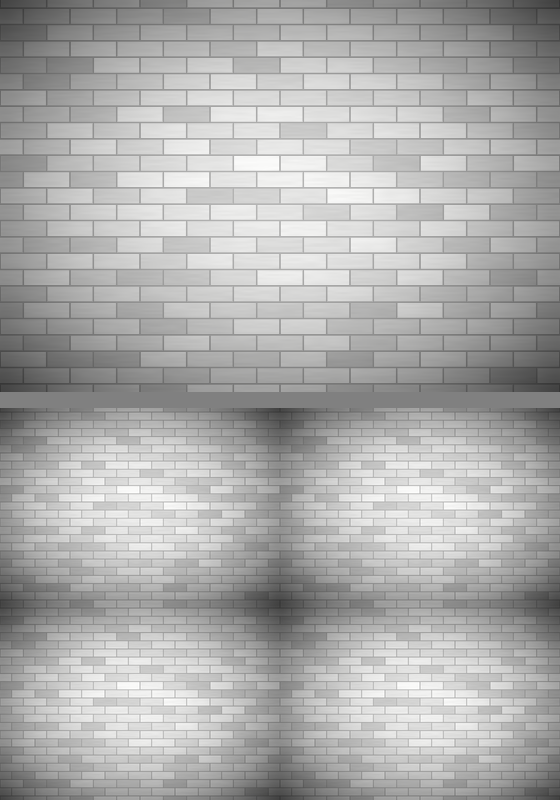
Top, the tile; bottom, the same tile 2 across and 2 down.
This texture is drawn by a WebGL 1 fragment shader. Its source:

```glsl
precision highp float;
uniform vec2 u_resolution;

const vec2 GRID = vec2(12.0, 24.0);      // bricks across, courses up
const float JOINT_WIDTH = 0.0043;        // in canvas heights
const float RIM_WIDTH = 0.0035;
const float MORTAR_TONE = 0.72;
const vec3 WALL_TINT = vec3(1.0, 1.0, 0.996);

float hash(vec2 p) {
  vec3 q = fract(vec3(p.xyx) * vec3(0.1031, 0.1030, 0.0973));
  q += dot(q, q.yzx + 33.33);
  return fract((q.x + q.y) * q.z);
}

float valueNoise(vec2 p) {
  vec2 i = floor(p);
  vec2 f = fract(p);
  f = f * f * (3.0 - 2.0 * f);
  float low = mix(hash(i), hash(i + vec2(1.0, 0.0)), f.x);
  float high = mix(hash(i + vec2(0.0, 1.0)), hash(i + vec2(1.0, 1.0)), f.x);
  return mix(low, high, f.y);
}

// Mostly pale bricks, with an occasional greyer one
float brickTone(vec2 id) {
  float shade = mix(0.91, 1.0, hash(id + 3.7));
  return shade - 0.09 * step(0.77, hash(id + 41.3));
}

// Faint horizontal brushing, seeded per brick
float brushing(vec2 local, vec2 id) {
  return valueNoise(local * vec2(3.0, 9.0) + id * 17.0) - 0.5;
}

// Light at the centre, dark in the corners, rounded off where the tile wraps
float spotlight(vec2 uv) {
  vec2 toEdge = 1.0 - abs(uv * 2.0 - 1.0);
  vec2 reach = 1.0 - sqrt(toEdge * toEdge + 0.0012);
  float fall = dot(reach, reach);
  return 0.985 - 0.34 * fall - 0.02 * fall * fall;
}

void main() {
  vec2 uv = gl_FragCoord.xy / u_resolution;
  vec2 canvas = vec2(u_resolution.x / u_resolution.y, 1.0);
  float pixel = 1.0 / u_resolution.y;

  // Running bond, with a course centred on the wrapping edge
  vec2 p = uv * GRID + vec2(0.0, 0.5);
  p.x += 0.5 * mod(floor(p.y), 2.0);
  vec2 id = mod(floor(p), GRID);
  vec2 local = fract(p);

  // Distance inwards from the brick face edge
  vec2 inset = (0.5 - abs(local - 0.5)) * canvas / GRID;
  float edge = min(inset.x, inset.y) - 0.5 * JOINT_WIDTH;
  float face = smoothstep(-0.6 * pixel, 0.6 * pixel, edge);
  float rim = 1.0 - smoothstep(0.0, RIM_WIDTH, edge);

  // Brick face, pale rim and mortar
  float brick = brickTone(id) + 0.03 * brushing(local, id) + 0.025 * rim;
  float tone = mix(MORTAR_TONE, brick, face);

  gl_FragColor = vec4(WALL_TINT * tone * spotlight(uv), 1.0);
}
```
